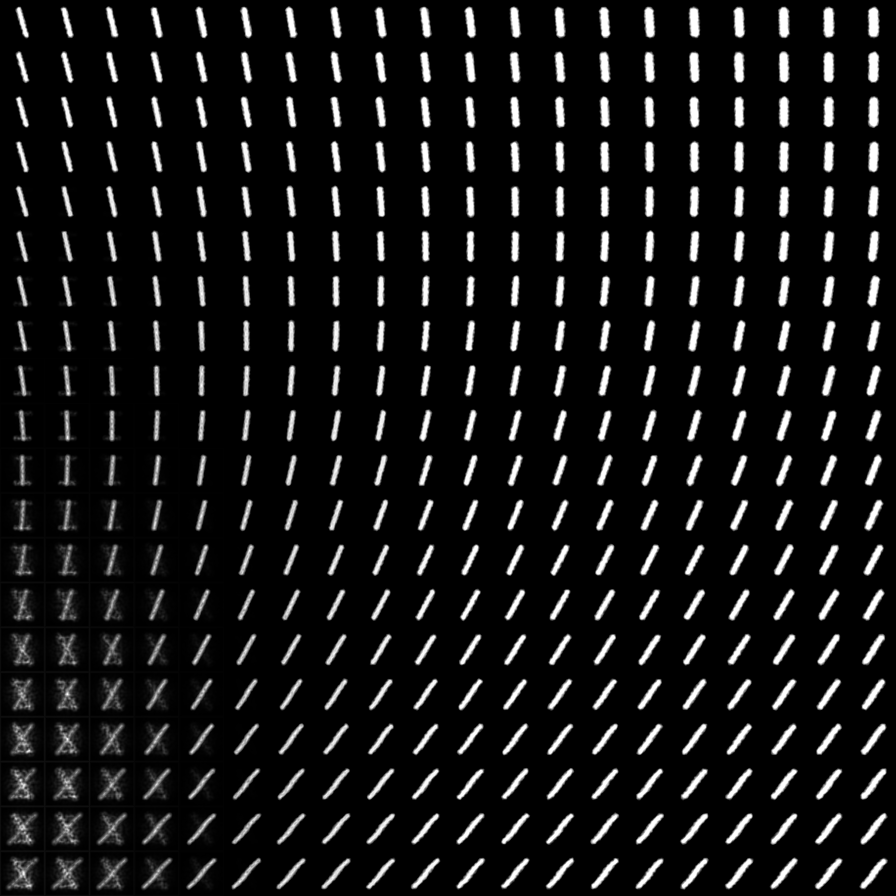
A Shadertoy shader for this pattern:

```glsl
// A 20 by 20 grid of soft white strokes on black. Tilt, width and brightness
// follow smooth formulas over the grid; towards the lower left the strokes
// blur into noisy crossed ghosts with feet, grained by gradient noise.

const float GRID = 20.0;
const float HALF_HEIGHT = 0.335;  // vertical reach of a stroke, in cells
const float GRAIN = 14.0;         // noise periods per cell

vec2 hashGradient(vec2 p) {
    vec3 q = fract(p.xyx * vec3(0.1031, 0.1030, 0.0973));
    q += dot(q, q.yzx + 33.33);
    float angle = 6.2832 * fract((q.x + q.y) * q.z);
    return vec2(cos(angle), sin(angle));
}

float gradientNoise(vec2 p) {
    vec2 i = floor(p), f = fract(p);
    vec2 w = f * f * f * (f * (f * 6.0 - 15.0) + 10.0);
    float a = dot(hashGradient(i), f);
    float b = dot(hashGradient(i + vec2(1, 0)), f - vec2(1, 0));
    float c = dot(hashGradient(i + vec2(0, 1)), f - vec2(0, 1));
    float d = dot(hashGradient(i + vec2(1, 1)), f - vec2(1, 1));
    return mix(mix(a, b, w.x), mix(c, d, w.x), w.y);
}

float segmentDistance(vec2 p, vec2 a, vec2 b) {
    vec2 ab = b - a;
    float t = clamp(dot(p - a, ab) / dot(ab, ab), 0.0, 1.0);
    return length(p - a - ab * t);
}

// Coverage inside a signed distance, with an edge of the given softness
float coverage(float d, float softness) {
    return 1.0 - smoothstep(-softness, softness, d);
}

float fallingStep(float start, float end, float x) {
    return 1.0 - smoothstep(start, end, x);
}

// Capsule of fixed height, tilted from the vertical
float strokeDistance(vec2 p, float tilt, float radius) {
    float reach = HALF_HEIGHT - radius;
    vec2 tip = reach * vec2(tan(tilt), 1.0);
    return segmentDistance(p, -tip, tip) - radius;
}

// Place in the grid: x runs left to right, y top to bottom, both 0 to 1
float strokeTilt(vec2 place) {
    float left = 1.0 - place.x;
    float turn = pow(place.y, 1.0 + 0.74 * left * left * left);
    float topTilt = mix(-16.0, 0.0, sqrt(place.x) * 0.3 + place.x * 0.7);
    float bottomTilt = mix(44.0, 40.0, place.x);
    return radians(mix(topTilt, bottomTilt, smoothstep(0.0, 1.0, turn)));
}

float strokeRadius(vec2 place) {
    float up = (1.0 - place.y) * (1.0 - place.y);
    return 0.040 + 0.028 * place.x + up * mix(0.014, 0.044, place.x);
}

// Crossing stroke, feet and smudge seen where the shape is undecided
float ghostInk(vec2 p, vec2 place, float grain) {
    float side = fallingStep(0.0, 0.28, place.x);
    float cross = side * smoothstep(0.45, 0.9, place.y);
    float foot = fallingStep(0.0, 0.2, place.x) * smoothstep(0.15, 0.6, place.y);
    float crossing = coverage(strokeDistance(p, radians(-32.0), 0.05), 0.09);
    vec2 bar = vec2(0.15, 0.0);
    float low = segmentDistance(p, vec2(0, -0.28) - bar, vec2(0, -0.28) + bar);
    float high = segmentDistance(p, vec2(0.03, 0.27) - bar, vec2(0.03, 0.27) + bar);
    float feet = coverage(low - 0.03, 0.06) + 0.45 * coverage(high - 0.03, 0.06);
    float smudge = exp(-14.0 * dot(p, p)) * cross;
    float ink = 0.42 * cross * crossing + 0.4 * foot * feet + 0.22 * smudge;
    return ink * clamp(1.0 + 1.3 * grain, 0.0, 2.0);
}

float cellInk(vec2 p, vec2 place, vec2 cell, float pixel) {
    float grain = gradientNoise(p * GRAIN + cell * 19.37);
    float fade = fallingStep(0.0, 0.55, place.x) * smoothstep(0.05, 0.7, place.y);
    float haze = fallingStep(0.0, 0.28, place.x) * smoothstep(0.35, 0.85, place.y);

    // Main stroke: slight bend near the bottom, ragged edge, fading left
    vec2 bent = p;
    bent.x += 0.018 * sin(p.y * 11.0) * smoothstep(0.6, 1.0, place.y);
    float d = strokeDistance(bent, strokeTilt(place), strokeRadius(place));
    d += 0.022 * grain;
    float softness = max(0.036 + 0.045 * haze, 0.7 * pixel);
    float strength = 1.0 - 0.38 * fade - 0.12 * haze;
    float stroke = coverage(d, softness) * strength * (1.0 + 0.9 * fade * grain);

    // Barely visible seams between the hazy cells
    float edge = 0.5 - max(abs(p.x), abs(p.y));
    float seam = 0.06 * haze * coverage(edge - 0.02, max(0.02, pixel));

    float ghost = ghostInk(p, place, grain);
    return clamp(max(stroke, ghost) + 0.35 * min(stroke, ghost) + seam, 0.0, 1.0);
}

void mainImage(out vec4 fragColor, in vec2 fragCoord) {
    vec2 grid = fragCoord / iResolution.xy * GRID;
    vec2 cell = floor(grid);
    vec2 place = cell / (GRID - 1.0);
    place.y = 1.0 - place.y;
    float pixel = GRID / min(iResolution.x, iResolution.y);
    float ink = cellInk(fract(grid) - 0.5, place, cell, pixel);
    fragColor = vec4(vec3(ink), 1.0);
}
```
